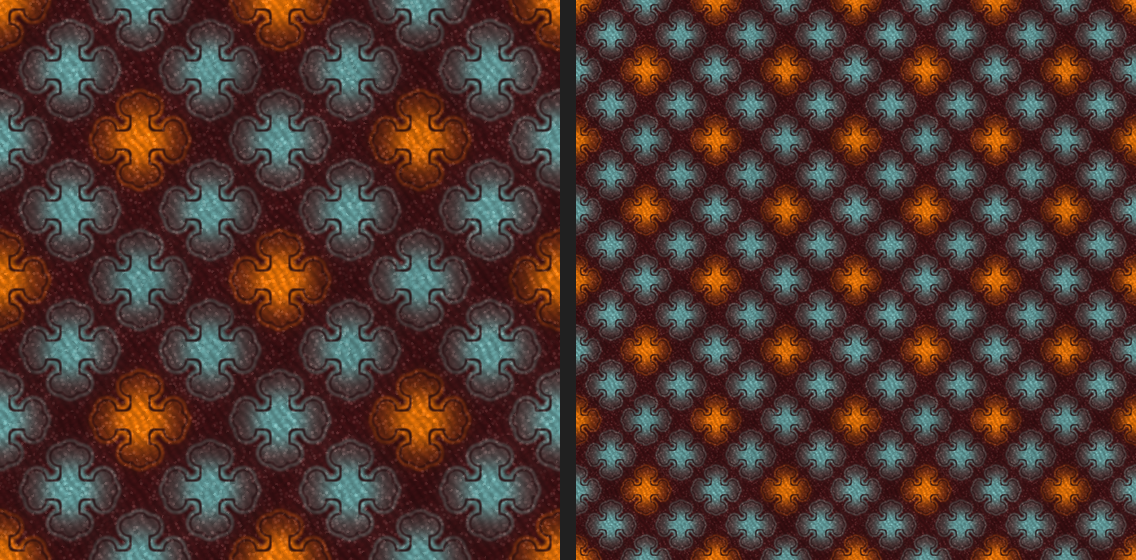
Left: one tile. Right: repeated 2 by 2.
This pattern is drawn by a WebGL 1 fragment shader. Its source:

```glsl
precision highp float;
// Woven cloth with two interleaved 4 x 4 grids of lobed crosses, teal and orange.
// Each cross is a distance field with an inset dark line and a fading dyed rim;
// integer-frequency sines and wrapped cellular noise add twill, flecks and wear.

uniform vec2 u_resolution;

#define REPEATS 4.0
#define ARM_HALF_WIDTH 0.068
#define LINE_HALF_WIDTH 0.008
#define RIM_WIDTH 0.034
#define FLECK_CELLS 144.0
#define TWILL_FREQ vec2(56.0, 40.0)
#define GROUND vec3(0.215, 0.055, 0.065)
#define LINE_COLOR vec3(0.15, 0.05, 0.06)
#define TEAL vec3(0.36, 0.57, 0.57)
#define ASH vec3(0.36, 0.39, 0.38)
#define ORANGE vec3(0.84, 0.42, 0.03)
#define RUST vec3(0.58, 0.25, 0.06)

const float TAU = 6.2831853;

float hash(vec2 p) {
  vec3 q = fract(vec3(p.xyx) * 0.1031);
  q += dot(q, q.yzx + 33.33);
  return fract((q.x + q.y) * q.z);
}

float smoothMin(float a, float b, float k) {
  float h = max(k - abs(a - b), 0.0) / k;
  return min(a, b) - h * h * k * 0.25;
}

float box(vec2 p, vec2 halfSize) {
  vec2 d = abs(p) - halfSize;
  return length(max(d, 0.0)) + min(max(d.x, d.y), 0.0);
}

// Four straight arms, each ending in two side lobes and a rounded tip
float crossDistance(vec2 p) {
  p = abs(p);
  vec2 armSize = vec2(0.25, ARM_HALF_WIDTH);
  float arms = smoothMin(box(p, armSize), box(p, armSize.yx), 0.05);
  vec2 q = p.x > p.y ? p : p.yx;
  float lobe = length(q - vec2(0.238, 0.075)) - 0.066;
  float tip = length(q - vec2(0.275, 0.0)) - 0.06;
  return smoothMin(arms, smoothMin(lobe, tip, 0.02), 0.018);
}

// Wrapped cellular noise: x is the nearest distance, y that cell's random value
vec2 flecks(vec2 uv) {
  vec2 p = uv * FLECK_CELLS;
  vec2 cell = floor(p);
  vec2 nearest = vec2(8.0, 0.0);
  for (int j = -1; j <= 1; j++) {
    for (int i = -1; i <= 1; i++) {
      vec2 c = cell + vec2(float(i), float(j));
      vec2 id = mod(c, FLECK_CELLS);
      vec2 point = c + vec2(hash(id + 7.0), hash(id + 191.0));
      float d = length(p - point);
      if (d < nearest.x) nearest = vec2(d, hash(id + 53.0));
    }
  }
  return nearest;
}

// Slow uneven wear, about -1 to 1
float wear(vec2 uv) {
  vec2 a = uv * TAU;
  return 0.4 * sin(3.0 * a.x + 2.0 * a.y + 2.0 * sin(2.0 * a.y))
       + 0.35 * sin(7.0 * a.x - 5.0 * a.y + sin(4.0 * a.x))
       + 0.25 * sin(17.0 * a.x + 12.0 * a.y + 2.0 * sin(5.0 * a.y));
}

// Diagonal ribs, bent a little and crossed by finer threads
float twill(vec2 uv) {
  vec2 a = uv * TAU;
  float bend = 0.7 * sin(9.0 * a.x - 13.0 * a.y) + 0.5 * sin(23.0 * a.y);
  float rib = sin(dot(a, TWILL_FREQ) + bend);
  float thread = sin(61.0 * a.x - 83.0 * a.y + 2.0 * bend);
  return 0.65 * rib + 0.35 * thread * (0.6 + 0.4 * rib);
}

// Lays one grid of crosses over the cloth colour
vec3 dyeCrosses(vec3 cloth, vec2 p, bool mixedColors, float worn, float px) {
  vec2 id = mod(floor(p + 0.5), REPEATS);
  vec2 q = fract(p + 0.5) - 0.5;
  bool isOrange = mixedColors && mod(id.x + id.y, 2.0) < 0.5;
  float r = length(q);
  float d = crossDistance(q);
  float fade = smoothstep(0.07, 0.32, r);
  vec3 dye = isOrange ? mix(ORANGE, RUST, fade) : mix(TEAL, ASH, fade);
  dye *= 0.96 + 0.08 * hash(id + (mixedColors ? 3.0 : 29.0));

  float soft = 0.009 + px;
  float body = 1.0 - smoothstep(RIM_WIDTH - soft, RIM_WIDTH + soft, d);
  float halo = 0.2 * exp(-max(d, 0.0) * 24.0) * smoothstep(0.16, 0.28, r);
  float strength = mix(1.0, 0.4, fade) + 0.1 * worn * fade;
  float rim = 1.0 - smoothstep(0.0, 0.014 + px, abs(d - 0.021));
  float amount = max(body * (strength + 0.12 * rim * fade), halo);
  amount *= 1.0 - smoothstep(0.36, 0.48, r);
  cloth = mix(cloth, dye, clamp(amount, 0.0, 1.0));

  float line = 1.0 - smoothstep(LINE_HALF_WIDTH - px, LINE_HALF_WIDTH + px, abs(d));
  return mix(cloth, LINE_COLOR, line * mix(0.92, 0.55, fade));
}

void main() {
  vec2 uv = gl_FragCoord.xy / u_resolution;
  vec2 p = uv * REPEATS;
  float px = REPEATS / min(u_resolution.x, u_resolution.y);
  float worn = wear(uv);

  vec3 color = GROUND * (1.0 + 0.1 * worn);
  color = dyeCrosses(color, p, true, worn, px);
  color = dyeCrosses(color, p - 0.5, false, worn, px);

  // Cloth relief, then pale fibre ends
  vec2 fleck = flecks(uv);
  color *= 1.0 + 0.14 * twill(uv) + 0.16 * (fleck.y - 0.5);
  float fibre = (1.0 - smoothstep(0.15, 0.6, fleck.x)) * smoothstep(0.5, 1.0, fleck.y);
  color += fibre * (0.1 + 0.03 * worn) * vec3(1.0, 0.85, 0.82);
  gl_FragColor = vec4(clamp(color, 0.0, 1.0), 1.0);
}
```
